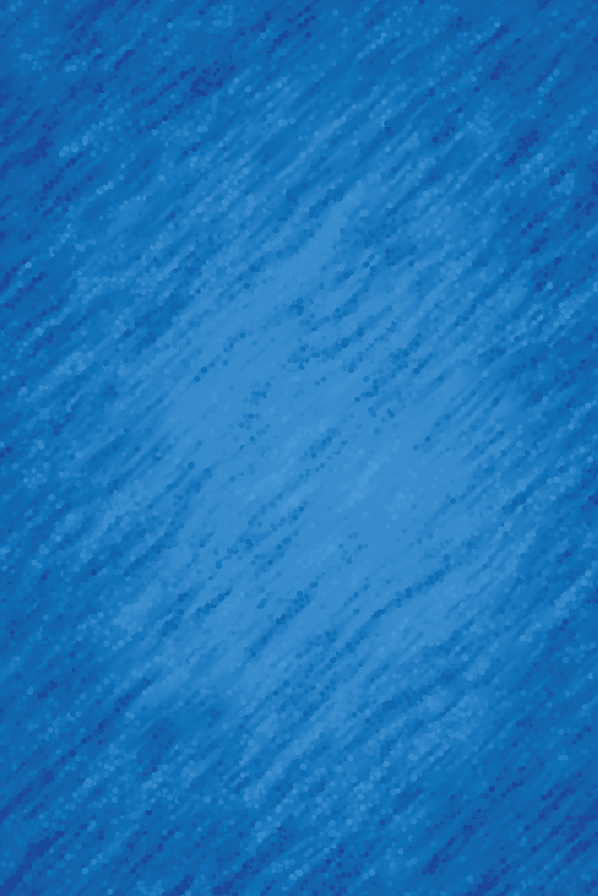
Give the GLSL for this background, as a Shadertoy shader.

```glsl
// Blue brushed backdrop: a soft central glow under diagonal strokes and small round daubs.

float hash(vec2 p) {
    return fract(sin(dot(p, vec2(127.1, 311.7))) * 43758.5453);
}

float noise(vec2 p) {
    vec2 i = floor(p), f = fract(p);
    f = f * f * (3.0 - 2.0 * f);
    return mix(mix(hash(i), hash(i + vec2(1, 0)), f.x),
               mix(hash(i + vec2(0, 1)), hash(i + vec2(1, 1)), f.x), f.y);
}

// Streaks stretched along the rising diagonal, centred on zero
float strokes(vec2 p) {
    vec2 q = mat2(0.73, -0.68, 0.68, 0.73) * p;
    q.y += 0.006 * noise(q * 20.0);
    return 1.25 * (0.18 * noise(q * vec2(6, 34)) + 0.38 * noise(q * vec2(15, 88) + 31.0)
         + 0.44 * noise(q * vec2(32, 170) + 67.0) - 0.5);
}

// Overlapping discs that each take one tone from the streaks below
float daubs(vec2 p, float count, float tone) {
    vec2 g = p * count, cell = floor(g);
    float soft = 0.5 * count / iResolution.y;
    for (int y = -1; y <= 1; y++)
    for (int x = -1; x <= 1; x++) {
        vec2 id = cell + vec2(x, y);
        vec2 jitter = vec2(hash(id + 3.7), hash(id + 19.3)) - 0.5;
        vec2 centre = id + 0.5 + 0.7 * jitter;
        float pick = hash(id + 41.9);
        float streak = strokes(centre / count);
        float patches = noise(centre / count * 16.0 + 5.0);
        float shown = step(pick, 0.12 + 0.6 * patches + 1.0 * abs(streak));
        float radius = 0.4 + 0.25 * hash(id + 73.1);
        float disc = 1.0 - smoothstep(radius - soft, radius + soft, length(g - centre));
        float dark = smoothstep(0.12, 0.22, -streak);
        float discTone = streak * 1.1 - 0.15 * dark + 0.48 * (hash(id + 97.0) - 0.45);
        tone = mix(tone, discTone, disc * shown);
    }
    return tone;
}

// From shaded edge blue to the bright centre
vec3 ramp(float level) {
    vec3 c = mix(vec3(0.08, 0.28, 0.59), vec3(0.07, 0.39, 0.67), smoothstep(-0.08, 0.34, level));
    c = mix(c, vec3(0.05, 0.44, 0.72), smoothstep(0.32, 0.58, level));
    c = mix(c, vec3(0.13, 0.49, 0.76), smoothstep(0.5, 0.74, level));
    c = mix(c, vec3(0.22, 0.55, 0.8), smoothstep(0.68, 0.92, level));
    return mix(c, vec3(0.29, 0.6, 0.84), smoothstep(0.92, 1.35, level));
}

void mainImage(out vec4 fragColor, in vec2 fragCoord) {
    vec2 uv = fragCoord / iResolution.xy;
    vec2 p = fragCoord / iResolution.y;

    // Oval glow, slightly right of the middle
    vec2 d = (uv - vec2(0.53, 0.48)) * vec2(1.9, 2.05);
    float glow = 0.11 + 0.89 * exp(-1.08 * dot(d, d));

    // Paint texture, calmer in the bright middle
    float tone = daubs(p, 165.0, strokes(p) * 0.85);
    float strength = mix(0.78, 0.58, smoothstep(0.3, 0.9, glow));
    vec3 color = ramp(glow + tone * strength);

    // Violet tint in the deepest daubs near the border
    float violet = smoothstep(-0.14, -0.45, tone) * smoothstep(0.65, 0.2, glow);
    color = mix(color, vec3(0.13, 0.29, 0.64), 0.5 * violet);

    fragColor = vec4(color, 1.0);
}
```
